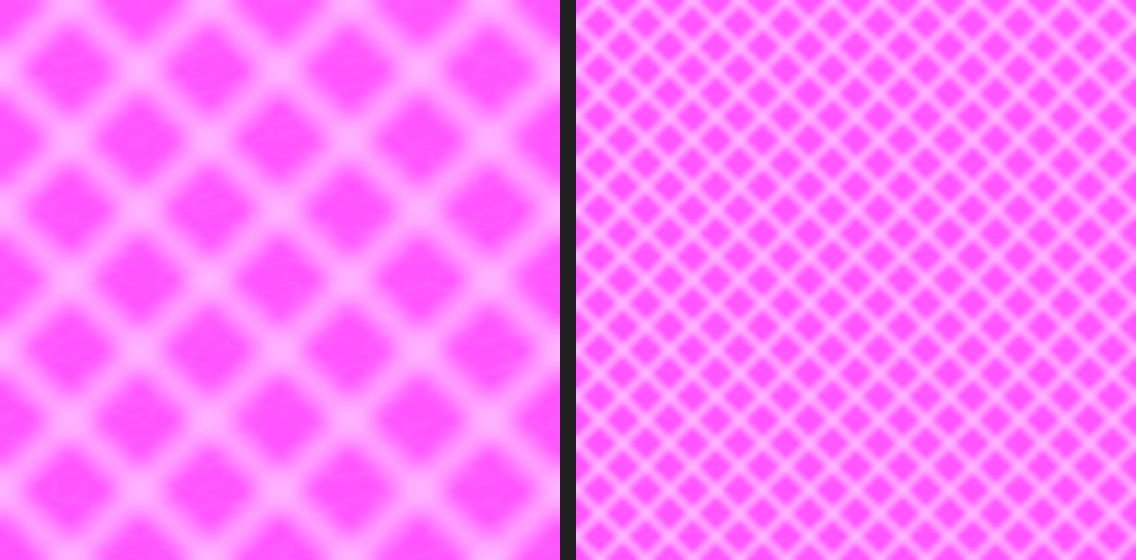
Left: one tile. Right: repeated 3 by 3.
This pattern is drawn by a three.js fragment shader. Its source:

```glsl
// Soft pale lattice over bright magenta diamonds, four repeats each way, with faint leathery creases
varying vec2 vUv;

float hash(vec2 cell) {
  return fract(sin(dot(mod(cell, 16.0), vec2(127.1, 311.7))) * 4375.85);
}

// Value noise that wraps every 16 cells
float wrapNoise(vec2 p) {
  vec2 i = floor(p);
  vec2 f = fract(p);
  f = f * f * (3.0 - 2.0 * f);
  return mix(mix(hash(i), hash(i + vec2(1.0, 0.0)), f.x),
             mix(hash(i + vec2(0.0, 1.0)), hash(i + vec2(1.0, 1.0)), f.x), f.y);
}

// Thin bright ridge where the noise crosses its middle value
float crease(vec2 p) {
  return pow(1.0 - abs(2.0 * wrapNoise(p) - 1.0), 7.0);
}

void main() {
  // Diagonal coordinates: bands run along the half-integers
  vec2 p = vUv * 4.0;
  vec2 bandDistance = abs(fract(vec2(p.x + p.y, p.x - p.y)) - 0.5);

  // Two blurred bands, brightest where they cross
  vec2 band = 0.65 * (1.0 - smoothstep(0.0, 0.31, bandDistance));
  float glow = 1.0 - (1.0 - band.x) * (1.0 - band.y);

  // Sheared creases, whole multiples of 16 so they tile
  float wrinkles = crease(vec2(16.0 * vUv.x, 48.0 * vUv.y - 16.0 * vUv.x))
                 + 0.6 * crease(vec2(16.0 * vUv.x, 64.0 * vUv.y + 16.0 * vUv.x) + 5.3);
  float grain = wrapNoise(vUv * vec2(32.0, 80.0)) - 0.5;

  float green = 0.33 + 0.42 * glow;
  green += (0.03 * wrinkles + 0.012 * grain) * (1.0 - 0.75 * glow);
  gl_FragColor = vec4(1.0, green, 1.0, 1.0);
}
```
